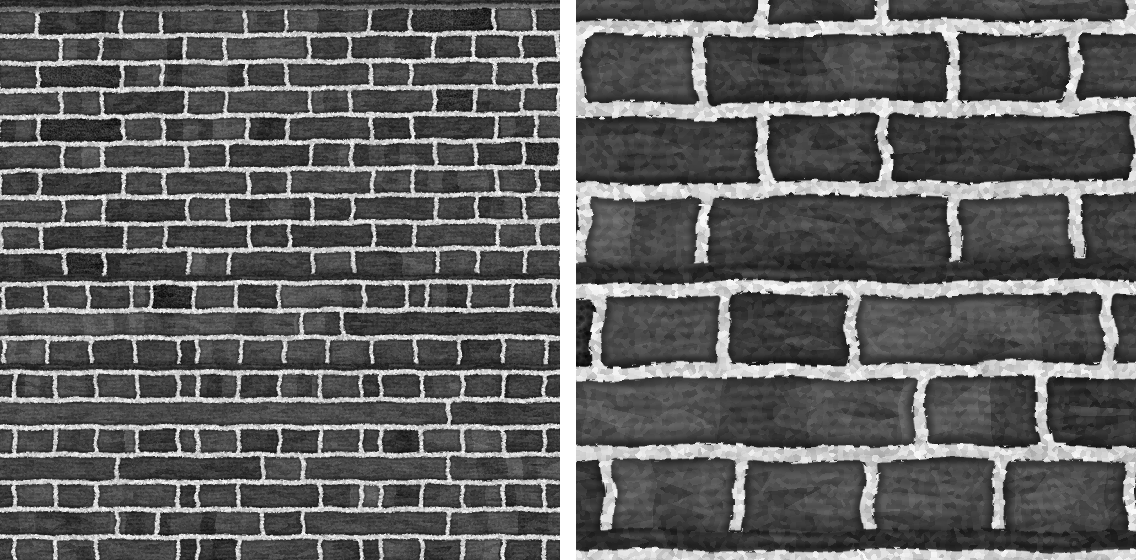
Left, the full canvas; right, a detail of the centre.
Write a Shadertoy shader that draws this texture.

```glsl
#define BRICK 0.265
#define SOOT 0.10
#define MORTAR 0.87
#define JOINT vec2(3.5, 4.2)
#define CORNER 3.0
#define ROUGHNESS 2.6
#define BAND_START vec3(14.0, 505.0, 665.0)
#define UPPER_PITCH 48.0
#define LOWER_PITCH 49.0

float hash(vec2 p) {
    return fract(sin(dot(p, vec2(127.1, 311.7))) * 43758.5);
}

// Cellular noise: distance to the nearest seed, and that seed's random value
vec2 cells(vec2 p) {
    vec2 base = floor(p), best = vec2(9.0, 0.0);
    for (int j = -1; j <= 1; j++)
    for (int i = -1; i <= 1; i++) {
        vec2 cell = base + vec2(i, j);
        float random = hash(cell);
        float dist = length(cell + vec2(random, hash(cell + 37.0)) - p);
        if (dist < best.x) best = vec2(dist, random);
    }
    return best;
}

// Each span function returns the left and right ends of the brick at x

// Alternating long and short bricks
vec2 alternatingSpan(float x, float row) {
    float odd = mod(row, 2.0);
    float start = mix(66.0, -43.0, odd) + 0.9 * row;
    float k = floor((x - start) / 222.0);
    float origin = start + 222.0 * k, f = x - origin;
    if (f > 150.0) return origin + vec2(150.0, 222.0);
    if (odd > 0.5 && k == 4.0)
        return origin + (f < 85.0 ? vec2(0.0, 85.0) : vec2(85.0, 150.0));
    return origin + vec2(0.0, 150.0);
}

// Runs of short bricks, each run ended by a narrow closer
vec2 headerSpan(float x, float row) {
    float start = 26.0, width = 73.0, count = 4.0, closer = 35.0;
    if (row == 10.0) { start = -222.0; width = 76.0; count = 6.0; closer = 36.0; }
    if (row == 12.0) { start = -695.0; width = 78.0; count = 13.0; closer = 33.0; }
    float period = width * count + closer;
    float k = floor((x - start) / period), origin = start + k * period;
    float n = min(floor((x - origin) / width), count);
    float pair = row == 10.0 && k == 1.0 ? 3.0 : row > 16.0 && k < 2.0 ? 2.0 - k : -9.0;
    float first = n == pair + 1.0 ? pair : n;
    float last = n == pair ? n + 1.0 : n;
    return origin + vec2(first * width, last < count ? (last + 1.0) * width : period);
}

// Long courses with few open joints, chosen by a bit mask
vec2 longSpan(float x, float row) {
    int open = row == 11.0 ? 12 : row == 14.0 ? 32 : row == 16.0 ? 45 : 47;
    float shift = row == 11.0 ? 70.0 : 0.0;
    vec2 span = vec2(-40.0, 1040.0);
    for (int j = 0; j < 6; j++) {
        float joint = 209.0 + shift + 260.0 * float(j / 2) + 72.0 * float(j % 2);
        if (((open >> j) & 1) == 0) continue;
        if (joint <= x) span.x = max(span.x, joint);
        else span.y = min(span.y, joint);
    }
    return span;
}

void mainImage(out vec4 fragColor, in vec2 fragCoord) {
    // Thousandths of the canvas, measured down from the top left
    vec2 p = 1000.0 * fragCoord / iResolution.xy;
    p.y = 1000.0 - p.y;
    float aa = 1000.0 / iResolution.y;
    vec2 grain = cells(p / 3.2), mottle = cells(p / vec2(24.0, 9.0));

    // Uneven laying
    vec2 q = p;
    q.y += 7.0 * (p.x / 1000.0 - 0.5) * (1.0 - smoothstep(350.0, 700.0, p.y));
    q.y += 0.9 * sin(p.x * 0.037 + p.y * 0.02) + 0.7 * sin(p.x * 0.091 - p.y * 0.05);
    q.x += 1.3 * sin(p.y * 0.11 + p.x * 0.013) + 0.8 * sin(p.y * 0.23 + p.x * 0.05);

    // Course and brick
    int band = q.y < BAND_START.y - 5.0 ? 0 : q.y < BAND_START.z - 5.0 ? 1 : 2;
    float pitch = band == 0 ? UPPER_PITCH : LOWER_PITCH;
    float courses = band == 0 ? 10.0 : band == 1 ? 3.0 : 7.0;
    float course = clamp(floor((q.y - BAND_START[band]) / pitch), 0.0, courses - 1.0);
    float row = course + (band == 0 ? 0.0 : band == 1 ? 10.0 : 13.0);
    bool isLong = row == 11.0 || row == 14.0 || row == 16.0 || row == 18.0;
    vec2 span = band == 0 ? alternatingSpan(q.x, row)
              : isLong ? longSpan(q.x, row) : headerSpan(q.x, row);
    float top = BAND_START[band] + course * pitch;
    float bottom = top + pitch + (course == courses - 1.0 ? 30.0 : 0.0);
    vec2 low = vec2(span.x, top), high = vec2(span.y, bottom);
    vec2 id = vec2(floor(span.x), row);

    // Rounded brick outline with ragged edges
    vec2 halfSize = 0.5 * (high - low) - JOINT - 0.7 * (hash(id + 5.0) - 0.5);
    vec2 e = abs(q - 0.5 * (low + high)) - halfSize + CORNER;
    float d = length(max(e, 0.0)) + min(max(e.x, e.y), 0.0) - CORNER;
    d += ROUGHNESS * (grain.y - 0.5) * 0.7 + 1.2 * (mottle.y - 0.5);

    // Brick face: tone, blocks, smears, grain and dark rim
    float tone = BRICK + 0.09 * (hash(id) - 0.5);
    float block = hash(vec2(floor(q.x / 27.0 + 3.0 * hash(id.yy)), row));
    tone += 0.12 * (block - 0.45) * step(0.55, hash(id + 9.0));
    tone += 0.09 * (mottle.y - 0.5) + 0.10 * (grain.y - 0.5);
    tone += 0.025 * sin(p.y * 0.9 + 2.0 * sin(p.x * 0.03)) * sin(p.x * 0.05 + row);
    float burnt = step(0.955, hash(id + 21.0));
    tone -= burnt * 0.16 * (1.0 - grain.x);
    tone *= mix(0.62, 1.0, smoothstep(0.0, 6.0, -d));
    tone *= 1.0 - 0.22 * smoothstep(top + pitch - 16.0, top + pitch - 4.0, q.y);

    // Sandy mortar, dim under the top edge
    float sand = MORTAR + 0.22 * (grain.y - 0.5) - 0.16 * mottle.x * mottle.y;
    sand *= mix(0.5, 1.0, smoothstep(14.0, 24.0, q.y));
    float grey = mix(tone, sand, smoothstep(-aa, aa, d));

    // Sooty ledges above each band
    vec3 offset = abs(vec3(max(q.y, 4.0)) - BAND_START + 10.0);
    float ledge = min(offset.x, min(offset.y, offset.z)) - 6.0 + 1.5 * (grain.y - 0.5);
    float soot = SOOT + 0.14 * mottle.y * (0.5 + 0.5 * sin(q.y * 0.8)) + 0.10 * grain.y;
    grey = mix(soot, grey, smoothstep(-aa, aa, ledge));

    fragColor = vec4(vec3(clamp(grey, 0.0, 1.0)), 1.0);
}
```
